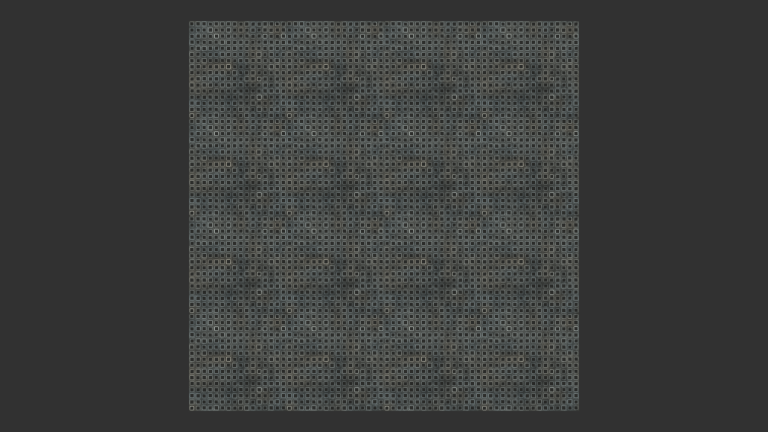
Reproduce this texture procedurally as a Shadertoy shader.

```glsl
// Square panel of worn perforated mesh, tiled four by four on a dark grey ground.

const float PANEL_SIZE = 0.903;      // side, in canvas heights
const float TILES = 4.0;             // repeats across and down
const float CELLS = 16.0;            // holes along one tile
const float HOLE_HALF = 0.25;        // in cells
const float RIM_WIDTH = 0.15;        // in cells
const float CORNER = 0.10;           // in cells
const float CELL_WEAR = 0.24;        // brightness change from cell to cell
const float PATCH_WEAR = 0.20;       // brightness change over broad patches
const float GRAIN = 0.22;            // fine mottling inside cells
const float SPARK_SHARE = 0.025;     // share of cells with a polished rim

const vec3 GROUND = vec3(0.192);
const vec3 HOLE = vec3(0.165, 0.168, 0.160);
const vec3 WEB = vec3(0.285, 0.290, 0.280);
const vec3 RIM = vec3(0.365, 0.375, 0.367);
const vec3 COOL_TINT = vec3(0.94, 1.01, 1.05);
const vec3 WARM_TINT = vec3(1.04, 1.00, 0.94);
const float TAU = 6.28319;

float hash(vec2 p) {
    vec3 q = fract(vec3(p.xyx) * 0.1031);
    q += dot(q, q.yzx + 33.33);
    return fract((q.x + q.y) * q.z);
}

// Value noise that wraps after the given number of lattice steps.
float wrapNoise(vec2 p, vec2 period) {
    vec2 i = floor(p);
    vec2 f = fract(p);
    f = f * f * (3.0 - 2.0 * f);
    vec2 a = mod(i, period);
    vec2 b = mod(i + 1.0, period);
    return mix(mix(hash(a), hash(vec2(b.x, a.y)), f.x),
               mix(hash(vec2(a.x, b.y)), hash(b), f.x), f.y);
}

float roundBox(vec2 p, float halfSize, float radius) {
    vec2 d = abs(p) - halfSize + radius;
    return length(max(d, 0.0)) + min(max(d.x, d.y), 0.0) - radius;
}

float coverage(float dist, float pixel) {
    return clamp(0.5 - dist / pixel, 0.0, 1.0);
}

// Broad light and dark areas, identical in every tile.
float patches(vec2 tile) {
    float sweep = 0.25 * cos(TAU * (tile.x - 0.12)) + 0.35 * cos(TAU * (tile.y - 0.75));
    float blotch = wrapNoise(tile * 5.0 + 0.3, vec2(5.0)) - 0.5;
    float streak = wrapNoise(tile * vec2(4.0, 16.0), vec2(4.0, 16.0)) - 0.5;
    return sweep + 0.7 * blotch + 0.6 * streak;
}

vec3 mesh(vec2 tile, float pixel) {
    vec2 grid = tile * CELLS;
    vec2 cell = floor(grid);
    float tone = hash(cell + 17.0);
    float spark = step(1.0 - SPARK_SHARE, hash(cell + 71.0));

    // Slightly uneven hole, surrounded by a lighter rim
    vec2 shift = vec2(hash(cell + 5.0), hash(cell + 43.0)) - 0.5;
    vec2 local = fract(grid) - 0.5 + 0.06 * shift;
    float dist = roundBox(local, HOLE_HALF + 0.05 * (tone - 0.5), CORNER);
    float hole = coverage(dist, pixel);
    float rim = coverage(dist - RIM_WIDTH, pixel);

    // Wear acts on the metal more than on the holes
    float grain = wrapNoise(grid * 3.0, vec2(CELLS * 3.0)) - 0.5;
    float wear = 1.0 + PATCH_WEAR * patches(tile)
               + CELL_WEAR * (tone - 0.5) + GRAIN * grain;
    vec3 tint = mix(WARM_TINT, COOL_TINT, wrapNoise(tile * 8.0 + 0.7, vec2(8.0)));
    vec3 metal = mix(WEB, RIM * (1.0 + 0.3 * spark), rim) * wear * tint;
    return mix(metal, HOLE * mix(1.0, wear, 0.5), hole);
}

void mainImage(out vec4 fragColor, in vec2 fragCoord) {
    vec2 centred = (fragCoord - 0.5 * iResolution.xy) / iResolution.y;
    float pixel = 1.0 / iResolution.y;
    vec2 panel = centred / PANEL_SIZE + 0.5;
    float cellPixel = pixel * TILES * CELLS / PANEL_SIZE;

    vec3 metal = mesh(fract(panel * TILES), cellPixel);
    float edge = max(abs(centred.x), abs(centred.y)) - 0.5 * PANEL_SIZE;
    fragColor = vec4(mix(GROUND, metal, coverage(edge, pixel)), 1.0);
}
```
